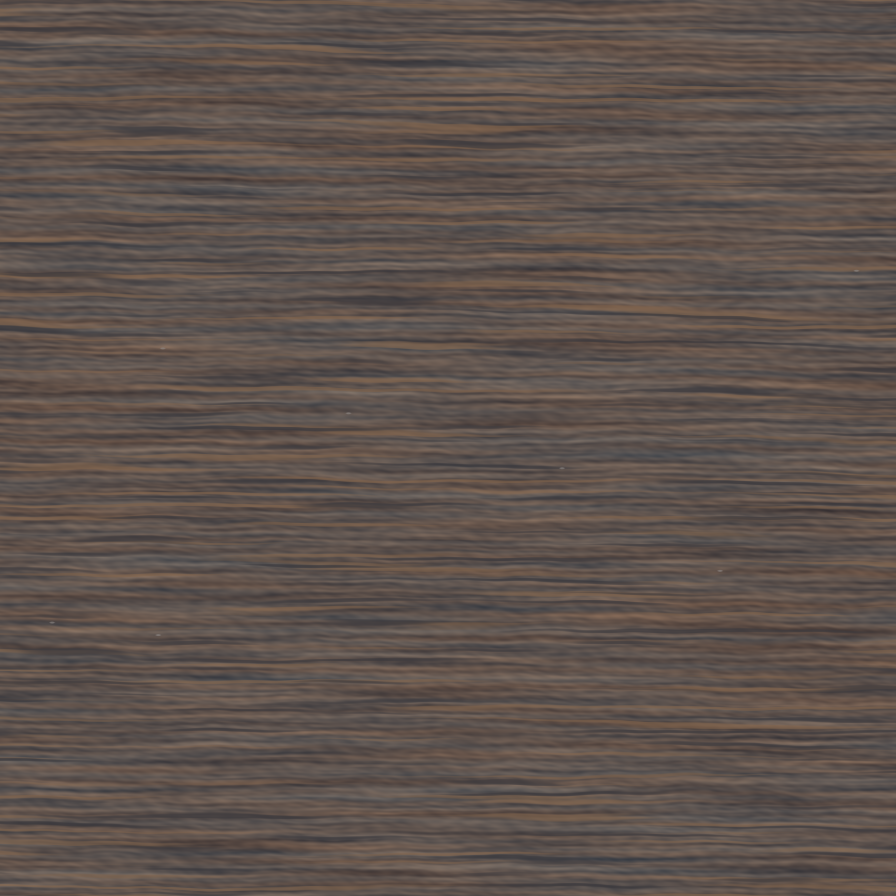
Write a WebGL 2 fragment shader that draws this texture.

```glsl
#version 300 es
precision highp float;
// Dark brown wood veneer with fine, straight, horizontal grain.

uniform vec2 u_resolution;
out vec4 fragColor;

// Colours: a base, and the shifts made by one unit of tone or warmth
const vec3 BASE_COLOR   = vec3(0.370, 0.325, 0.304);
const vec3 TONE_SHIFT   = vec3(0.042, 0.032, 0.022);
const vec3 WARMTH_SHIFT = vec3(0.006, -0.007, -0.015);
const vec3 PORE_COLOR   = vec3(0.225, 0.220, 0.238);
const vec3 STREAK_COLOR = vec3(0.520, 0.400, 0.300);
const vec3 FLECK_COLOR  = vec3(0.560, 0.540, 0.530);

// Grain cells across and up the canvas
const vec2 BAND_CELLS   = vec2(2.0, 47.0);
const vec2 GRAIN_CELLS  = vec2(3.6, 137.0);
const vec2 FIBRE_CELLS  = vec2(8.0, 211.0);
const vec2 SPECK_CELLS  = vec2(61.0, 229.0);
const vec2 PORE_CELLS   = vec2(4.3, 127.0);
const vec2 STREAK_CELLS = vec2(3.1, 139.0);
const vec2 WARMTH_CELLS = vec2(3.3, 113.0);

// Weights of the grain layers
const float BAND_WEIGHT  = 0.14;
const float GRAIN_WEIGHT = 0.64;
const float FIBRE_WEIGHT = 0.62;
const float SPECK_WEIGHT = 0.36;

const float PORE_STRENGTH   = 0.70;
const float STREAK_STRENGTH = 0.60;
const float SWAY_HEIGHT     = 0.006;
const float RIPPLE_HEIGHT   = 0.0030;
const float ROW_SHEAR       = 0.377;  // shifts cell corners from row to row
const float NOISE_GAIN      = 4.6;    // brings noise to about unit deviation

const float FLECK_GRID   = 9.0;
const float FLECK_CHANCE = 0.12;
const vec2  FLECK_SIZE   = vec2(0.0035, 0.0014);

// Integer hash giving two values in 0..1
vec2 hash2(ivec2 cell, uint seed) {
    uvec2 v = uvec2(cell + 4096) * 1664525u + uvec2(seed * 747796405u, 1013904223u);
    v.x += v.y * 1664525u;
    v.y += v.x * 1664525u;
    v ^= v >> 16u;
    v.x += v.y * 1664525u;
    v.y += v.x * 1664525u;
    v ^= v >> 16u;
    return vec2(v & 0xffffu) / 65535.0;
}

float cornerSlope(ivec2 corner, vec2 offset, uint seed) {
    float angle = 6.28319 * hash2(corner, seed).x;
    return dot(vec2(cos(angle), sin(angle)), offset);
}

float gradientNoise(vec2 p, uint seed) {
    ivec2 i = ivec2(floor(p));
    vec2 f = fract(p);
    vec2 w = f * f * f * (f * (f * 6.0 - 15.0) + 10.0);
    float a = cornerSlope(i, f, seed);
    float b = cornerSlope(i + ivec2(1, 0), f - vec2(1, 0), seed);
    float c = cornerSlope(i + ivec2(0, 1), f - vec2(0, 1), seed);
    float d = cornerSlope(i + ivec2(1, 1), f - vec2(1, 1), seed);
    return mix(mix(a, b, w.x), mix(c, d, w.x), w.y);
}

// Long horizontal streaks, scaled to about unit deviation
float grain(vec2 p, vec2 cells, uint seed) {
    vec2 q = p * cells;
    q.x += ROW_SHEAR * q.y;
    return NOISE_GAIN * gradientNoise(q, seed);
}

// Rare small pale marks, one at most per grid cell
float flecks(vec2 uv) {
    vec2 cell = floor(uv * FLECK_GRID);
    vec2 place = hash2(ivec2(cell), 21u);
    float present = step(hash2(ivec2(cell), 22u).y, FLECK_CHANCE);
    vec2 center = (cell + 0.15 + 0.7 * place) / FLECK_GRID;
    return present * (1.0 - smoothstep(0.3, 1.2, length((uv - center) / FLECK_SIZE)));
}

void main() {
    vec2 uv = gl_FragCoord.xy / u_resolution;

    // Slow sway and small ripples bend the grain
    vec2 p = uv;
    p.y += SWAY_HEIGHT * gradientNoise(uv * vec2(2.3, 7.0), 1u);
    p.y += RIPPLE_HEIGHT * gradientNoise(uv * vec2(15.0, 29.0), 2u);

    // Layered light and dark grain
    float tone = BAND_WEIGHT * grain(p, BAND_CELLS, 3u)
               + GRAIN_WEIGHT * grain(p, GRAIN_CELLS, 4u)
               + FIBRE_WEIGHT * grain(p, FIBRE_CELLS, 5u)
               + SPECK_WEIGHT * grain(p, SPECK_CELLS, 6u);
    float warmth = 0.9 * grain(p, WARMTH_CELLS, 7u)
                 + 0.2 * grain(uv, vec2(1.5, 5.0), 8u);
    vec3 color = BASE_COLOR + TONE_SHIFT * tone + WARMTH_SHIFT * warmth;

    // Thin warm streaks and cool dark pores
    float streak = smoothstep(0.9, 2.1, grain(p, STREAK_CELLS, 9u));
    float pore = smoothstep(1.0, 2.2, grain(p, PORE_CELLS, 10u));
    color = mix(color, STREAK_COLOR, STREAK_STRENGTH * streak);
    color = mix(color, PORE_COLOR, PORE_STRENGTH * pore);

    color = mix(color, FLECK_COLOR, 0.6 * flecks(uv));
    fragColor = vec4(color, 1.0);
}
```
